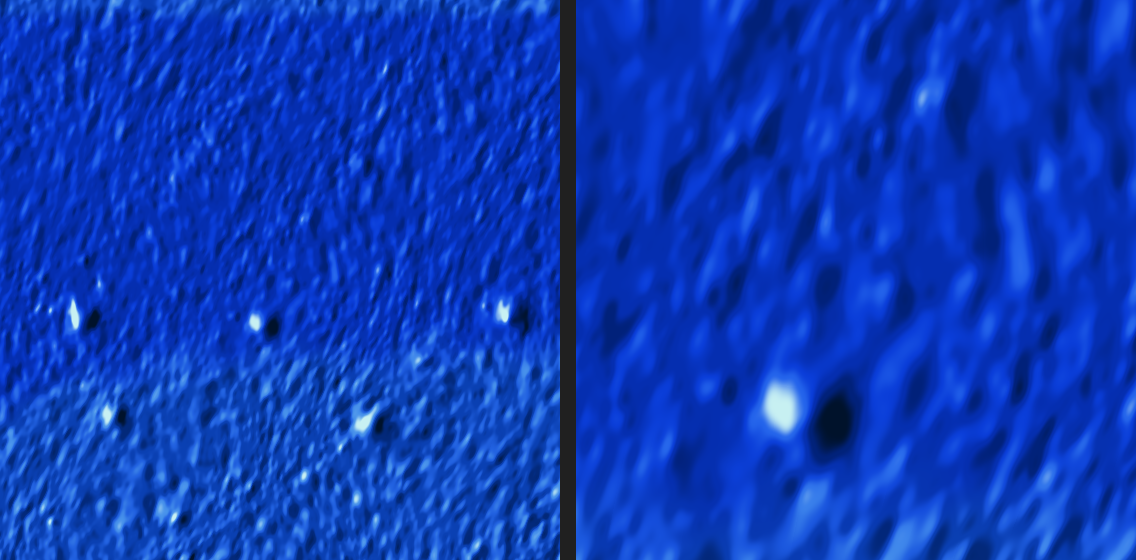
Left: the whole. Right: its middle third, enlarged.
Reproduce this texture procedurally as a Shadertoy shader.

```glsl
const vec2 LIGHT_DIR = vec2(-0.96, 0.28);

vec3 hash3(vec2 cell) {
    vec3 q = fract(cell.xyx * vec3(0.1031, 0.1030, 0.0973));
    q += dot(q, q.yxz + 33.33);
    return fract((q.xxy + q.yzz) * q.zyx);
}

// Lit slope of one round bump: bright towards the light, dark behind
float bumpLight(vec2 d, float radius) {
    vec2 n = d / radius;
    return dot(n, LIGHT_DIR) * exp(-0.5 * dot(n, n));
}

// Cellular relief: one raised or sunken bump per cell, roughly unit deviation
float cellRelief(vec2 p, float seed) {
    vec2 cell = floor(p);
    float light = 0.0;
    for (int y = -1; y <= 1; y++) {
        for (int x = -1; x <= 1; x++) {
            vec2 id = cell + vec2(x, y);
            vec3 h = hash3(id + seed);
            light += (h.z * 2.0 - 1.0) * bumpLight(p - id - h.xy, 0.35);
        }
    }
    return light * 4.0;
}

// Slow layered sines, about -1 to 1
float swell(vec2 p) {
    return (sin(p.x + 1.7 * sin(p.y * 0.8)) + sin(p.y * 1.3 + 1.4 * sin(p.x * 0.7 + 2.0))
          + sin(p.x * 1.9 - p.y * 1.6 + 0.8)) / 3.0;
}

// Pebbles spread evenly across x, scattered around a height
float pebbles(vec2 p, int count, float height, float spread, float radius, float seed) {
    float light = 0.0;
    for (int i = 0; i < count; i++) {
        vec3 h = hash3(vec2(float(i) + 3.0, seed));
        vec2 centre = vec2((float(i) + h.x) / float(count), height + spread * (h.y - 0.5));
        light += bumpLight(p - centre, radius * mix(0.75, 1.15, h.z));
    }
    return light;
}

float creaseMask(vec2 p, vec2 a, vec2 b, float width) {
    vec2 ab = b - a;
    float along = clamp(dot(p - a, ab) / dot(ab, ab), 0.0, 1.0);
    float d = length(p - a - ab * along) / width;
    return exp(-d * d);
}

vec3 ramp(float t, vec3 dark, vec3 deep, vec3 bright, vec3 glow) {
    vec3 c = mix(dark, deep, smoothstep(-2.0, -0.3, t));
    c = mix(c, bright, smoothstep(-0.2, 1.1, t));
    return mix(c, glow, smoothstep(0.9, 2.6, t));
}

void mainImage(out vec4 fragColor, in vec2 fragCoord) {
    vec2 uv = fragCoord / iResolution.y;

    // Pale lower ground and a thin pale strip along the top
    float ragged = 0.025 * swell(uv * 24.0) + 0.012 * swell(uv * 75.0 + 4.0);
    float shore = 0.27 + 0.15 * uv.x + 0.03 * sin(uv.x * 5.0) + ragged;
    float ground = 1.0 - smoothstep(-0.05, 0.06, uv.y - shore);
    float topStrip = smoothstep(0.955, 0.99, uv.y + 0.4 * ragged);
    float pale = max(ground, 0.8 * topStrip);

    // Upright streaks above, rounder grains below
    vec2 bent = uv + vec2(0.022 * swell(uv * 9.0), 0.01 * swell(uv.yx * 13.0));
    bent.x -= 0.16 * uv.y;
    float streaks = cellRelief(bent * vec2(50.0, 25.0), 7.0);
    float grains = cellRelief(bent * vec2(44.0, 34.0), 41.0);
    float fine = cellRelief(bent * vec2(92.0, 58.0), 83.0);
    float fineAmount = 0.5 + 0.25 * swell(uv * 11.0 + 2.0);
    float tone = mix(0.75 * streaks + 0.35 * grains, 0.9 * grains + 0.25 * streaks, pale);
    tone += fineAmount * fine;

    // Broad shading, bright shoreline, faint diagonal crease
    float offShore = (uv.y - shore) / 0.03;
    tone += 0.3 * swell(uv * 14.0 + 5.0) + 0.15 * swell(uv * 6.0);
    tone += 0.55 * exp(-offShore * offShore) + 0.5 * topStrip;
    tone -= 1.1 * creaseMask(bent + vec2(0.16 * uv.y, 0.0), vec2(0.52, 0.86), vec2(0.68, 0.69), 0.009);

    // Large pebbles near the shore, small ones above it
    tone += 9.0 * pebbles(uv, 5, 0.34, 0.2, 0.016, 19.0);
    tone += 4.5 * pebbles(uv, 9, 0.48, 0.16, 0.0075, 57.0);
    tone += 3.5 * pebbles(uv, 6, 0.12, 0.2, 0.008, 91.0);

    vec3 sea = ramp(tone, vec3(0.005, 0.13, 0.48), vec3(0.02, 0.18, 0.69),
                    vec3(0.04, 0.24, 0.85), vec3(0.14, 0.39, 0.92));
    vec3 shoal = ramp(tone, vec3(0.01, 0.16, 0.48), vec3(0.04, 0.25, 0.70),
                      vec3(0.13, 0.38, 0.88), vec3(0.28, 0.57, 0.92));
    vec3 color = mix(sea, shoal, pale);

    // Pebble highlights and shadows
    color = mix(color, vec3(0.78, 0.94, 0.95), smoothstep(2.5, 5.2, tone));
    color = mix(color, vec3(0.0, 0.07, 0.17), smoothstep(2.2, 5.0, -tone));
    fragColor = vec4(color, 1.0);
}
```
